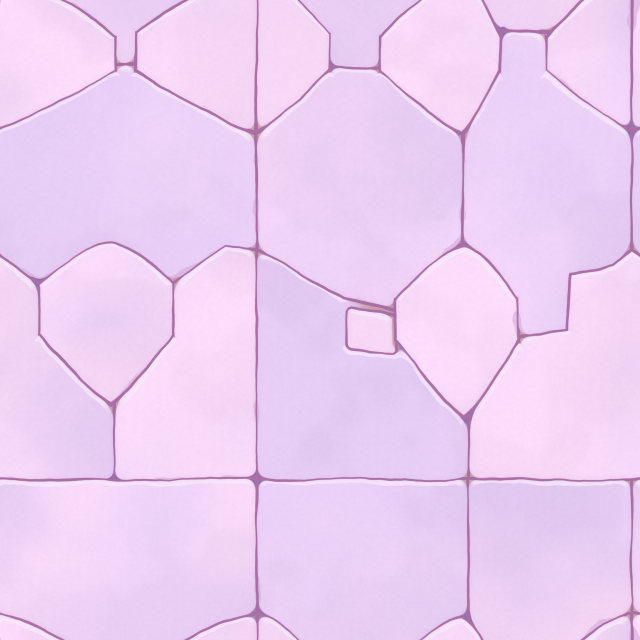
A Shadertoy shader for this texture:

```glsl
#define UNITS 768.0
#define WOBBLE 4.5
#define CORNER 13.0
#define LINE_WIDTH 1.35
#define RIM_WIDTH 7.0
#define LAVENDER vec3(0.895, 0.795, 0.955)
#define PINK vec3(0.980, 0.855, 0.975)
#define RIM vec3(0.975, 0.925, 0.990)
#define MAUVE vec3(0.840, 0.670, 0.850)
#define JOINT vec3(0.640, 0.400, 0.620)
#define GRIT vec3(0.760, 0.610, 0.640)
#define DUSK vec3(0.520, 0.400, 0.660)

// Eggs: centre x, left width, right width, split flag; then top, shoulder, hip, foot
const vec4 EGG_X[5] = vec4[5](vec4(308, 145, 87, 1), vec4(554, 98, 46, 0),
    vec4(758, 102, 148, 1), vec4(134, 87, 74, 0), vec4(557, 82, 65, 0));
const vec4 EGG_Y[5] = vec4[5](vec4(-32, 40, 85, 160), vec4(-28, 45, 85, 160),
    vec4(-34, 45, 84, 158), vec4(290, 342, 402, 484), vec4(294, 360, 408, 500));

// Broken seam between the tall slabs and the row beneath them
const vec2 SEAM[13] = vec2[13](vec2(-10, 300), vec2(47, 340), vec2(130, 380),
    vec2(210, 340), vec2(270, 293), vec2(308, 300), vec2(412, 357), vec2(475, 372),
    vec2(622, 405), vec2(680, 396), vec2(685, 330), vec2(735, 318), vec2(758, 300));

// Vertical joints and pinkness of the slabs: tall, lower and bottom row
const vec3 JOINTS[3] = vec3[3](vec3(308, 555, 758), vec3(138, 308, 563), vec3(308, 562, 758));
const vec4 TINT[3] = vec4[3](vec4(0.18, 0.42, 0.25, 0.25), vec4(0.2, 0.6, 0.22, 0.72),
    vec4(0.52, 0.3, 0.3, 0.52));

struct Stone { float edge; float rawEdge; float tint; float id; };

float hash(vec2 p) { return fract(sin(dot(p, vec2(127.1, 311.7))) * 43758.5453); }

// Value noise that repeats with the canvas
float noise(vec2 uv, float freq, float seed) {
    vec2 p = uv * freq, i = floor(p), f = smoothstep(0.0, 1.0, p - i);
    vec2 a = mod(i, freq) + seed, b = mod(i + 1.0, freq) + seed;
    return mix(mix(hash(a), hash(vec2(b.x, a.y)), f.x),
               mix(hash(vec2(a.x, b.y)), hash(b), f.x), f.y);
}

float fbm(vec2 uv, float freq, float seed) {
    float sum = 0.0, amp = 0.53;
    for (int i = 0; i < 4; i++, freq *= 2.0, amp *= 0.5) sum += amp * noise(uv, freq, seed);
    return sum;
}

float wrapDelta(float x) { return mod(x + 0.5 * UNITS, UNITS) - 0.5 * UNITS; }

float smoothMin(float a, float b) {
    float h = max(CORNER - abs(a - b), 0.0) / CORNER;
    return min(a, b) - 0.25 * h * h * CORNER;
}

void addEdge(inout Stone s, float d) {
    s.edge = smoothMin(s.edge, d);
    s.rawEdge = min(s.rawEdge, d);
}

// A shape laid over the slabs takes the inside and trims the outside
void lay(inout Stone s, float d, float tint, float id) {
    if (d < 0.0) s = Stone(-d, -d, tint, id);
    else addEdge(s, d);
}

float eggDistance(vec2 p, vec4 ex, vec4 ey) {
    float w = p.x < 0.0 ? ex.y : ex.z, t = min(abs(p.x) / w, 1.0);
    float rise = ey.y - ey.x, drop = ey.w - ey.z;
    float roof = (ey.x + rise * pow(t, 1.5) - p.y) / length(vec2(1.0, 1.5 * rise / w * sqrt(t)));
    float keel = (p.y - ey.w + drop * pow(t, 1.2)) / length(vec2(1.0, 1.1 * drop / w));
    return max(abs(p.x) - w, max(roof, keel));
}

Stone stoneAt(vec2 p) {
    // Hand-drawn wobble, then wrap into one repeat
    vec2 uv = p / UNITS;
    p += WOBBLE * (vec2(fbm(uv, 16.0, 3.0), fbm(uv, 16.0, 8.0)) - 0.5) * vec2(1.0, 1.6);
    p = mod(p + vec2(10, 100), UNITS) - vec2(10, 100);

    float seamY = 0.0, seam = UNITS;
    for (int i = 0; i < 12; i++) {
        vec2 a = SEAM[i], ab = SEAM[i + 1] - a, ap = p - a;
        seam = min(seam, length(ap - ab * clamp(dot(ap, ab) / dot(ab, ab), 0.0, 1.0)));
        if (ap.x >= 0.0 && ap.x < ab.x) seamY = a.y + ab.y * ap.x / ab.x;
    }

    // Slabs in three rows
    float neck = p.x < 308.0 ? 77.0 : p.x < 555.0 ? 82.0 : 38.0;
    int row = p.y > 575.0 || p.y < neck ? 2 : p.y < seamY ? 0 : 1;
    vec3 joints = JOINTS[row];
    float column = dot(step(joints, vec3(p.x)), vec3(1.0));
    float tint = TINT[row][int(column)];
    if (row == 1 && column > 2.5) { // this slab runs across the canvas border
        tint -= 0.52 * smoothstep(670.0, 758.0, p.x);
        column = 0.0;
    }
    float side = UNITS;
    for (int i = 0; i < 3; i++) side = min(side, abs(wrapDelta(p.x - joints[i])));
    Stone s = Stone(side, side, tint, float(row) * 4.0 + column);
    addEdge(s, min(seam, min(abs(p.y - 575.0), abs(p.y - neck))));

    // Small block, then the eggs
    vec2 q = p - vec2(446, 398);
    q = abs(vec2(q.x, q.y - 0.14 * q.x)) - vec2(24, 19);
    lay(s, length(max(q, 0.0)) + min(max(q.x, q.y), 0.0) - 6.0, 0.8, 13.0);
    for (int i = 0; i < 5; i++) {
        float x = wrapDelta(p.x - EGG_X[i].x);
        float d = eggDistance(vec2(x, p.y), EGG_X[i], EGG_Y[i]);
        lay(s, d, 0.82, 14.0 + float(i) * 2.0 + EGG_X[i].w * step(0.0, x));
        if (d < 0.0 && EGG_X[i].w > 0.5) addEdge(s, abs(x));
    }
    return s;
}

void mainImage(out vec4 fragColor, in vec2 fragCoord) {
    vec2 uv = fragCoord / iResolution.xy;
    uv.y = 1.0 - uv.y;
    vec2 p = uv * UNITS, up = vec2(0, 2);
    float aa = 0.7 * UNITS / iResolution.y;
    Stone s = stoneAt(p);
    float facing = (stoneAt(p + up).edge - stoneAt(p - up).edge) / 4.0;

    // Watercolour wash with soft-edged blooms and paper grain
    float seed = s.id * 17.0, wash = fbm(uv, 4.0, seed);
    vec3 color = mix(LAVENDER, PINK, smoothstep(-0.05, 1.0, s.tint + 1.3 * (wash - 0.5)));
    float bloom = fbm(uv + 0.02 * wash, 5.0, seed + 5.0);
    color += 0.014 * (smoothstep(0.48, 0.55, bloom) - 0.5) + 0.03 * (bloom - 0.5);
    color += 0.012 * (noise(uv, 256.0, 1.0) - 0.5);

    // Pale rim under upper edges, mauve smudges on the others
    float patchy = fbm(uv, 14.0, 2.0);
    float rim = RIM_WIDTH * (0.35 + 1.1 * patchy);
    color = mix(color, RIM, 0.8 * smoothstep(0.25, 0.6, facing) * (1.0 - smoothstep(rim - 1.5, rim + aa, s.edge)));
    float smudge = 30.0 * (patchy - 0.6);
    color = mix(color, MAUVE, 0.6 * smoothstep(0.3, 0.0, facing) * (1.0 - smoothstep(smudge - aa, smudge + aa, s.edge)));
    color = mix(color, MAUVE, 0.45 * exp(-max(s.edge, 0.0) / 2.0));

    // Joint lines, with grit where they meet
    float width = LINE_WIDTH * mix(0.55, 1.35, noise(uv, 18.0, 6.0));
    vec3 fill = mix(DUSK, GRIT, smoothstep(0.35, 0.5, noise(uv, 20.0, 9.0)));
    vec3 ink = mix(JOINT, fill, smoothstep(width, width + 1.5, s.rawEdge));
    color = mix(color, ink, 0.9 * (1.0 - smoothstep(width - aa, width + aa, s.edge)));
    fragColor = vec4(clamp(color, 0.0, 1.0), 1.0);
}
```
